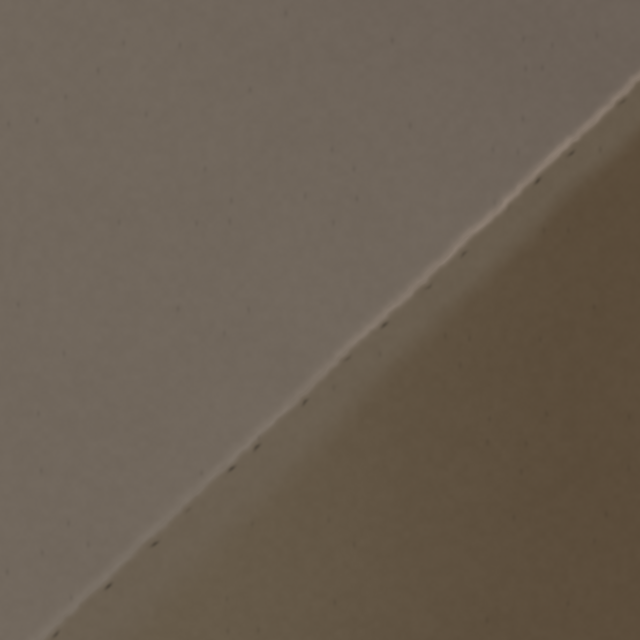
Give the GLSL for this texture, as a three.js fragment shader.

```glsl
// Folded matte paper: a pale diagonal crease with a soft shaded face below it.
varying vec2 vUv;

const vec3 LIT_FACE = vec3(0.442, 0.403, 0.361);
const vec3 LIT_CORNER = vec3(0.422, 0.381, 0.344);
const vec3 BEVEL = vec3(0.415, 0.371, 0.314);
const vec3 SHADE_NEAR = vec3(0.400, 0.353, 0.287);
const vec3 SHADE_FAR = vec3(0.355, 0.298, 0.230);
const vec3 RIDGE_DIM = vec3(0.478, 0.440, 0.398);
const vec3 RIDGE_BRIGHT = vec3(0.545, 0.490, 0.442);

const vec2 CREASE_START = vec2(0.0, -0.055);
const vec2 CREASE_DIR = vec2(0.730, 0.6834);
const float RIDGE_WIDTH = 0.0085;
const float FLECK_SPACING = 0.085;
const float GRAIN = 0.020;

float hash(vec2 p) {
  vec3 q = fract(vec3(p.xyx) * 0.1031);
  q += dot(q, q.yzx + 33.33);
  return fract((q.x + q.y) * q.z);
}

float noise(vec2 p) {
  vec2 i = floor(p);
  vec2 f = fract(p);
  f = f * f * (3.0 - 2.0 * f);
  float low = mix(hash(i), hash(i + vec2(1.0, 0.0)), f.x);
  float high = mix(hash(i + vec2(0.0, 1.0)), hash(i + vec2(1.0)), f.x);
  return mix(low, high, f.y);
}

float fbm(vec2 p) {
  float sum = 0.0;
  float weight = 0.5;
  for (int i = 0; i < 4; i++) {
    sum += weight * noise(p);
    p = p * 2.03 + 17.3;
    weight *= 0.5;
  }
  return sum / 0.9375;
}

// Small dark pits scattered in the groove just under the ridge
float grooveFlecks(float along, float side) {
  float base = floor(along / FLECK_SPACING);
  float mask = 0.0;
  for (int i = -1; i <= 1; i++) {
    float id = base + float(i);
    float center = (id + 0.2 + 0.6 * hash(vec2(id, 4.0))) * FLECK_SPACING;
    float depth = -0.010 - 0.006 * hash(vec2(id, 9.0));
    vec2 d = vec2(along - center, side - depth) / vec2(0.007, 0.003);
    mask += hash(vec2(id, 15.0)) * exp(-dot(d, d));
  }
  return min(mask, 1.0);
}

// Sparse faint specks on the paper surface
float surfaceSpecks(vec2 p) {
  vec2 cell = floor(p * 24.0);
  vec2 jitter = 0.25 + 0.5 * vec2(hash(cell + 3.0), hash(cell + 7.0));
  vec2 d = (fract(p * 24.0) - jitter) / vec2(0.08, 0.13);
  return step(0.88, hash(cell + 21.0)) * exp(-dot(d, d));
}

void main() {
  vec2 p = vUv;
  vec2 rel = p - CREASE_START;
  float along = dot(rel, CREASE_DIR);
  float side = dot(rel, vec2(-CREASE_DIR.y, CREASE_DIR.x));
  float rise = clamp(along / 1.37, 0.0, 1.0);

  // Slightly ragged crease line
  side += 0.005 * (fbm(vec2(along * 16.0, 2.0)) - 0.5);
  side += 0.003 * (noise(vec2(along * 95.0, 8.0)) - 0.5);

  // Lit face above, narrow bevel and shaded face below
  vec3 lit = mix(LIT_FACE, LIT_CORNER, smoothstep(0.75, 1.45, p.x * 0.75 + p.y * 0.75));
  vec3 shade = mix(SHADE_NEAR, SHADE_FAR, smoothstep(0.25, 1.0, p.x));
  float bevelWidth = 0.058 + 0.050 * (1.0 - rise) * (1.0 - rise);
  float softness = mix(0.038, 0.018, rise);
  float wobble = 0.010 * (fbm(p * 14.0) - 0.5);
  float shaded = smoothstep(-softness, softness, -side - bevelWidth + wobble);
  vec3 bevel = mix(BEVEL, shade, 0.22 * smoothstep(0.3, 1.0, rise));
  vec3 below = mix(bevel, shade, shaded);
  vec3 color = mix(below, lit, smoothstep(-0.007, 0.005, side));

  // Pale worn ridge, brighter and crisper toward the upper right
  float width = RIDGE_WIDTH * mix(1.15, 0.85, rise);
  float profile = side / (side > 0.0 ? width * 1.15 : width * 0.8);
  float wear = 0.60 + 0.55 * fbm(vec2(along * 38.0, side * 170.0));
  float ridge = exp(-profile * profile) * wear;
  vec3 ridgeColor = mix(RIDGE_DIM, RIDGE_BRIGHT, smoothstep(0.2, 0.9, rise));
  color = mix(color, ridgeColor, clamp(ridge, 0.0, 1.0));

  // Pits, specks and paper grain
  color *= 1.0 - 0.26 * grooveFlecks(along, side);
  color *= 1.0 - 0.06 * surfaceSpecks(p);
  float grain = fbm(p * 85.0) - 0.5;
  float mottling = fbm(p * 9.0 + 5.0) - 0.5;
  color += GRAIN * grain + 0.010 * mottling;

  gl_FragColor = vec4(color, 1.0);
}
```
